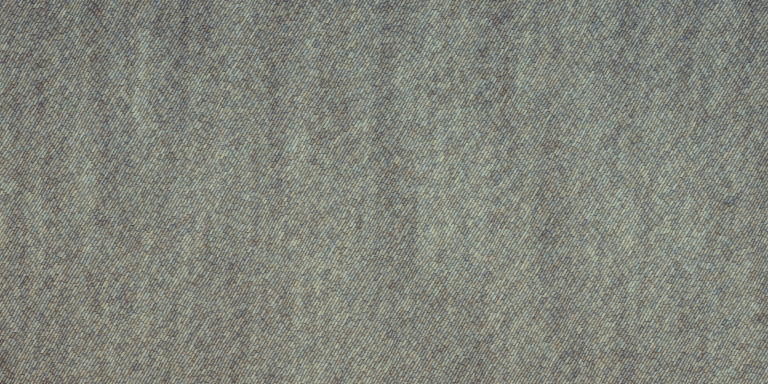
Give the GLSL for this texture, as a Shadertoy shader.

```glsl
const vec3 DARK_YARN = vec3(0.385, 0.372, 0.366);
const vec3 LIGHT_YARN = vec3(0.645, 0.678, 0.606);
const vec3 WARM_SHIFT = vec3(0.036, 0.000, -0.040);
const float BASE_TONE = 0.58;
const float THREADS = 116.0;     // threads per canvas height
const float FLOATS = 60.0;       // stitches along one thread
const float LEAN = 0.58;         // sideways lean of the stitches
const float TWILL_STEP = 0.42;   // stitch offset between neighbours
const float STITCH_RADIUS = 0.0025;
const float STITCH_HALF = 0.0050;
const float WOBBLE = 0.006;
const float WEAVE_CONTRAST = 0.60;
const float YARN_VARIATION = 0.36;
const float GRAIN = 0.42;
const float STREAKS = 0.19;
const float CLOUDS = 0.20;
const float VIGNETTE = 0.50;

float hash(vec2 p) {
    return fract(sin(dot(p, vec2(12.9898, 78.233))) * 43758.5453);
}

float noise(vec2 p) {
    vec2 i = floor(p), f = fract(p);
    f = f * f * (3.0 - 2.0 * f);
    return mix(mix(hash(i), hash(i + vec2(1, 0)), f.x),
               mix(hash(i + vec2(0, 1)), hash(i + vec2(1, 1)), f.x), f.y);
}

float fbm(vec2 p) {
    float sum = 0.0, amp = 0.5;
    for (int i = 0; i < 4; i++) {
        sum += amp * noise(p);
        p = p * 2.03 + 17.3;
        amp *= 0.5;
    }
    return sum / 0.9375;
}

// Distance to an upright capsule
float capsule(vec2 p, float halfLength, float radius) {
    p.y -= clamp(p.y, -halfLength, halfLength);
    return length(p) - radius;
}

void mainImage(out vec4 fragColor, in vec2 fragCoord) {
    vec2 p = fragCoord / iResolution.y;
    vec2 uv = fragCoord / iResolution.xy;
    float blur = max(0.5 / iResolution.y, 0.0012);

    // Leaning threads, each cut into stitches
    float across = (p.x - LEAN * p.y + WOBBLE * noise(p * vec2(22.0, 14.0))) * THREADS;
    float thread = floor(across);
    float along = p.y * FLOATS + thread * TWILL_STEP + 0.55 * hash(vec2(thread, 7.0))
                + 0.9 * noise(p * vec2(16.0, 20.0) + 40.0);
    vec2 cell = vec2(thread, floor(along));
    vec2 local = (fract(vec2(across, along)) - 0.5) / vec2(THREADS, FLOATS);
    float stitchSize = mix(0.72, 1.15, hash(cell + 31.0));
    float d = capsule(local, STITCH_HALF * stitchSize, STITCH_RADIUS * stitchSize);
    float stitch = 1.0 - smoothstep(-blur, blur, d);

    // Uneven yarn, vertical streaks and broad fading
    float yarn = hash(cell) - 0.5;
    float grain = noise(p * 240.0) - 0.5;
    float streak = noise(p * vec2(48.0, 5.0)) + noise(p * vec2(19.0, 2.5) + 9.0) - 1.0;
    float cloud = fbm(p * vec2(9.0, 4.0) + 3.0) - 0.5;
    vec2 offCentre = uv - vec2(0.56, 0.42);
    float tone = BASE_TONE + WEAVE_CONTRAST * (stitch - 0.45) + YARN_VARIATION * yarn
               + GRAIN * grain + STREAKS * streak + CLOUDS * cloud
               - VIGNETTE * dot(offCentre, offCentre);

    // Warm and cool flecks over the yarn colour
    float warmth = 0.8 * (hash(cell + 57.0) - 0.5) + 1.5 * (noise(p * 220.0 + 80.0) - 0.5)
                 + 0.35 * (0.5 - uv.y) + 0.2 * (0.5 - uv.x);
    vec3 color = mix(DARK_YARN, LIGHT_YARN, tone) + WARM_SHIFT * warmth;
    fragColor = vec4(clamp(color, 0.0, 1.0), 1.0);
}
```
